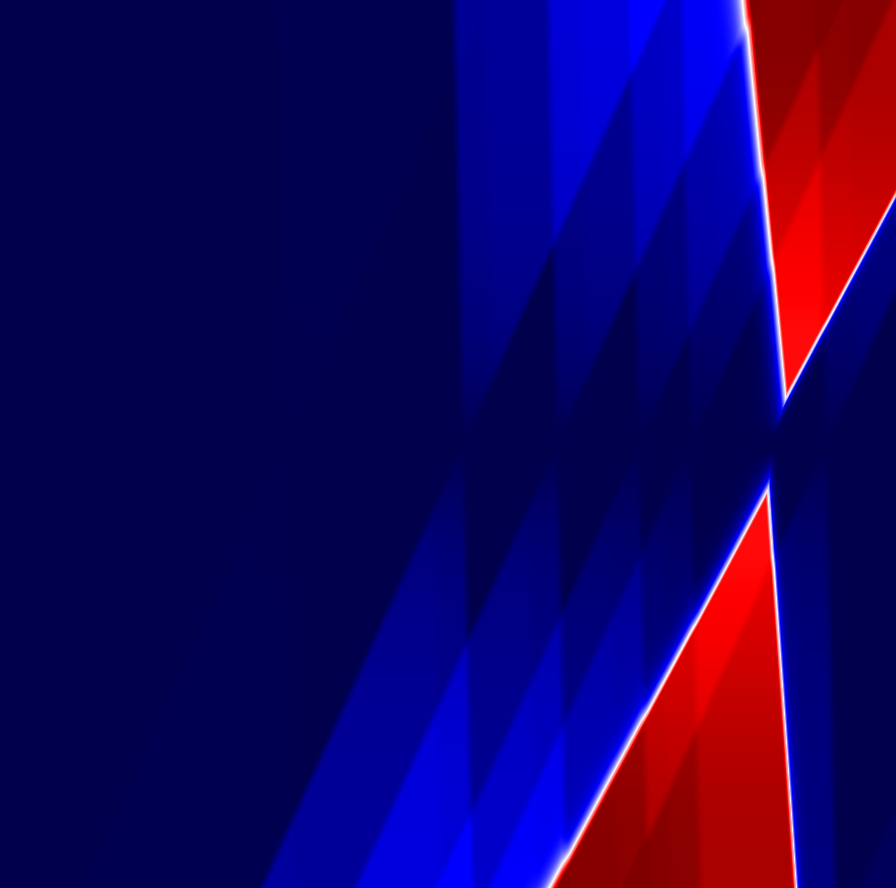
This background is drawn by a Shadertoy shader. Its source:

```glsl
// Overlapping blue bow-tie wedges on a midline, with one hot red wedge pair edged in white.

const int WEDGE_COUNT = 7;
// Each wedge: apex x, strength
const vec2 WEDGES[WEDGE_COUNT] = vec2[](
    vec2(0.318, 0.007), vec2(0.517, 0.110), vec2(0.622, 0.100), vec2(0.713, 0.080),
    vec2(0.771, 0.070), vec2(0.922, 0.080), vec2(1.185, 0.020));
const float MIDLINE = 0.5;
const float WALL_LEAN = 0.02;      // drift of the steep side
const float SLANT = 0.45;          // drift of the sloping side
const float EDGE_BLUR = 0.006;
const float FADE_HEIGHT = 0.13;    // height over which a wedge brightens
const float INNER_STEP = 0.034;    // offset of the faint second wall
const float BLUE_LIMIT = 0.25;     // highest level of the blue wedges

const float HOT_APEX = 0.867;
const vec2 HOT_TIP = vec2(0.009, 0.047);
const float HOT_SLANT = 0.53;
const float HOT_LEVEL = 0.74;
const float HOT_RISE = 0.10;
const float WIDE_GLOW = 0.008;
const float THIN_GLOW = 0.003;

const vec3 NAVY = vec3(0.0, 0.0, 0.30);
const vec3 BLUE = vec3(0.0, 0.0, 1.0);
const vec3 WHITE = vec3(1.0);
const vec3 RED = vec3(1.0, 0.0, 0.0);
const vec3 MAROON = vec3(0.5, 0.0, 0.0);

// Diverging palette for levels from 0 to 1
vec3 palette(float level) {
    float t = 4.0 * clamp(level, 0.0, 1.0);
    vec3 c = mix(NAVY, BLUE, min(t, 1.0));
    c = mix(c, WHITE, clamp(t - 1.0, 0.0, 1.0));
    c = mix(c, RED, clamp(t - 2.0, 0.0, 1.0));
    return mix(c, MAROON, clamp(t - 3.0, 0.0, 1.0));
}

float softStep(float d) {
    return smoothstep(-EDGE_BLUR, EDGE_BLUR, d);
}

// Wedge opening away from the midline; u runs from its wall to its slant
float blueWedge(float u, float h) {
    float fromWall = u + WALL_LEAN * h;
    float wall = mix(softStep(fromWall), softStep(fromWall - INNER_STEP), 0.12);
    return wall * softStep(SLANT * h - u) * (1.0 - exp(-h / FADE_HEIGHT));
}

// Crisp inside the edge, exponential glow outside
float glowEdge(float d, float glow) {
    float inside = mix(0.6, 1.0, smoothstep(0.0, 0.005, d));
    return d < 0.0 ? 0.6 * exp(d / glow) : inside;
}

float hotWedge(float u, float h, bool upper) {
    vec2 q = vec2(u, h) - HOT_TIP;
    float lean = upper ? 0.093 : 0.067;
    float wall = glowEdge(q.x + lean * q.y, upper ? WIDE_GLOW : THIN_GLOW);
    float slant = glowEdge(HOT_SLANT * q.y - q.x, upper ? THIN_GLOW : WIDE_GLOW);
    float gap = 1.0 - exp(-h * h / 0.0004);
    return min(wall, slant) * gap * (HOT_LEVEL + HOT_RISE * smoothstep(0.1, 0.45, h));
}

void mainImage(out vec4 fragColor, in vec2 fragCoord) {
    vec2 p = fragCoord / iResolution.xy;
    bool upper = p.y > MIDLINE;
    float side = upper ? 1.0 : -1.0;
    float h = abs(p.y - MIDLINE);

    // Sum the blue wedges
    float level = 0.0;
    for (int i = 0; i < WEDGE_COUNT; i++) {
        level += WEDGES[i].y * blueWedge(side * (p.x - WEDGES[i].x), h);
    }
    level = min(level, BLUE_LIMIT);

    // Add the hot pair
    level += hotWedge(side * (p.x - HOT_APEX), h, upper);
    fragColor = vec4(palette(level), 1.0);
}
```
